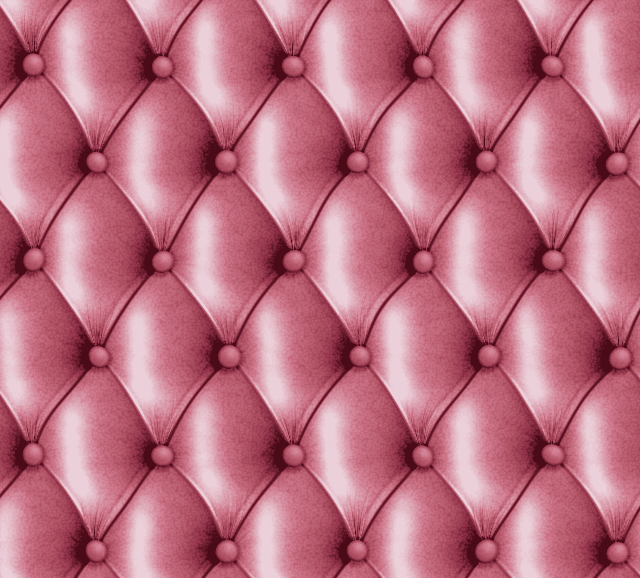
Write a Shadertoy shader that draws this texture.

```glsl
// Deep-buttoned pink leather: staggered buttons joined by curved seams.
// Each strip between two button rows is folded onto its upper buttons, giving
// panel coordinates; a scalar tone (sheen, folds, shadow) then indexes a ramp.

const float HALF_W = 0.1016;              // half the button spacing, canvas widths
const float ROW_H = 0.1520;               // distance between button rows
const vec2 FIRST_BUTTON = vec2(0.1530, 0.0400);
const float BUTTON_R = 0.176;             // in units of HALF_W
const float SEAM_BULGE = 0.105;
const float SEAM_WIDTH = 0.024;
const float SLACK = 0.0022;               // irregular placement of the buttons
const float GRAIN_CELLS = 235.0;
const float GRAIN_DEPTH = 0.15;
const float PLEAT_DEPTH = 0.30;
const float ASPECT = ROW_H / HALF_W;
const float PI = 3.14159;
const vec3 RAMP[6] = vec3[6](
    vec3(0.29, 0.04, 0.09), vec3(0.56, 0.19, 0.28), vec3(0.69, 0.32, 0.39),
    vec3(0.80, 0.45, 0.53), vec3(0.86, 0.62, 0.68), vec3(0.92, 0.81, 0.85));

vec2 hash2(vec2 p) {
    vec3 q = fract(p.xyx * vec3(0.1031, 0.1030, 0.0973));
    q += dot(q, q.yzx + 33.33);
    return fract((q.xx + q.yz) * q.zy);
}

// Distance to the nearest scattered point: pebbled leather grain
float cellular(vec2 p) {
    vec2 cell = floor(p), f = fract(p);
    float nearest = 2.0;
    for (int y = -1; y <= 1; y++)
    for (int x = -1; x <= 1; x++) {
        vec2 o = vec2(x, y);
        vec2 d = o + hash2(cell + o) - f;
        nearest = min(nearest, dot(d, d));
    }
    return sqrt(nearest);
}

float blob(vec2 d, float tightness) { return exp(-dot(d, d) * tightness); }

vec3 leatherColor(float tone) {
    vec3 c = RAMP[0];
    for (int i = 0; i < 5; i++)
        c = mix(c, RAMP[i + 1], clamp(tone * 5.0 - float(i), 0.0, 1.0));
    return c;
}

// Dark and pale strands of random length fanning out by angle
float pleats(float angle, float reach, vec2 id) {
    float sum = 0.0;
    for (int i = 0; i < 3; i++) {
        float k = float(i);
        float a = (angle + 0.06 * sin(4.0 * reach + id.x + k)) * (11.0 + 7.0 * k) + 40.0 + 0.37 * k;
        vec2 rnd = hash2(vec2(floor(a), 3.0 * k) + id * 7.0 + 90.0);
        float ridge = sin(PI * fract(a));
        float extent = 0.45 + 0.75 * rnd.x;
        sum += (rnd.y - 0.6) * ridge * ridge * (1.0 - smoothstep(0.35 * extent, extent, reach));
    }
    return sum;
}

// Tone of one padded panel; its buttons sit at (+-1, 0) and (0, +-1)
float panelTone(vec2 q, vec2 id) {
    vec2 rnd = hash2(id + 47.0);
    float low = smoothstep(0.05, 0.65, -q.y);
    float ridge = -0.40 + 0.22 * low + 0.10 * (rnd.x - 0.5);
    float side = (q.x - ridge) / (q.x < ridge ? 0.24 : 0.31);
    float sheen = exp(-side * side) * (1.0 - smoothstep(0.3, 0.9, q.y))
                * (1.0 - smoothstep(0.25, 0.72, -q.y));
    float tone = 0.49 + 0.07 * (rnd.y - 0.5) + 0.53 * sheen
               + 0.20 * low - 0.19 * smoothstep(0.05, 0.9, q.x);

    // Hollows around the buttons, deepest on the side away from the light
    vec2 below = vec2(q.x, (q.y + 1.0) * ASPECT);
    tone -= 0.42 * blob(vec2(q.x - 1.0, q.y * ASPECT), 5.0);
    tone -= 0.15 * blob(vec2(q.x + 1.0, q.y * ASPECT), 9.0);
    tone -= 0.52 * blob(below, 4.2);

    float angle = atan(below.x, below.y + 0.001);
    return tone + PLEAT_DEPTH * pleats(angle, length(below), id);
}

void mainImage(out vec4 fragColor, in vec2 fragCoord) {
    vec2 p = fragCoord / iResolution.x;
    float px = 1.0 / (iResolution.x * HALF_W);
    vec2 w = p + SLACK * (sin(p.yx * vec2(31.0, 27.0) + vec2(0.5, 2.0))
                        + 0.6 * sin(p * 43.0 + p.yx * 19.0));

    // Fold the strip onto its upper button
    vec2 g = (w - FIRST_BUTTON) / vec2(HALF_W, ROW_H);
    float row = floor(g.y), t = 1.0 - fract(g.y);
    float odd = mod(row + 1.0, 2.0);
    float col = 2.0 * floor((g.x - odd) * 0.5 + 0.5) + odd;
    float x = g.x - col, dir = x < 0.0 ? -1.0 : 1.0;

    // Signed distance to the seam: negative in the panel hanging below
    float slope = (1.0 + SEAM_BULGE * PI * cos(PI * t)) / ASPECT;
    float seam = (abs(x) - t - SEAM_BULGE * sin(PI * t)) / sqrt(1.0 + slope * slope);
    bool lower = seam < 0.0;
    vec2 q = lower ? vec2(x, 1.0 - t) : vec2(x - dir, -t);
    vec2 id = lower ? vec2(col, row) : vec2(col + dir, row + 1.0);
    float tone = panelTone(q, id);

    // Leather grain, flattened where the sheen is strong, and soft mottling
    float grain = cellular(p * GRAIN_CELLS) - 0.42;
    float creasing = cellular(p * GRAIN_CELLS * 0.4 + 0.6 * sin(p.yx * 170.0)) - 0.42;
    tone -= (GRAIN_DEPTH * grain + 0.06 * creasing) * (1.0 - 0.65 * smoothstep(0.6, 1.0, tone));
    tone += 0.025 * sin(p.x * 71.0 + 3.0 * sin(p.y * 53.0)) * sin(p.y * 83.0 + p.x * 37.0);

    // Seam: tucked edge, pale flap on the left run, bright rim on the right run
    float span = sin(PI * t);
    if (lower) tone -= 0.10 * smoothstep(-0.2, 0.0, seam) * span;
    float flap = smoothstep(0.02, 0.05, seam) * (1.0 - smoothstep(0.09, 0.14, seam));
    float flapEdge = exp(-pow(abs(seam - 0.145) / 0.025, 2.0));
    float rim = exp(-pow(abs(seam - 0.045) / 0.024, 2.0));
    tone += span * (dir < 0.0 ? 0.12 * flap - 0.10 * flapEdge : 0.26 * rim);
    float crease = 1.0 - smoothstep(0.2 * SEAM_WIDTH, SEAM_WIDTH + px, abs(seam));
    tone = mix(tone, dir < 0.0 ? 0.03 : 0.17, (dir < 0.0 ? 0.95 : 0.72) * crease);

    // Nearest button: short radial wrinkles and contact shadow around it
    vec2 fromUpper = vec2(x, -t * ASPECT), fromLower = vec2(x - dir, (1.0 - t) * ASPECT);
    vec2 b = length(fromUpper) < length(fromLower) ? fromUpper : fromLower;
    float r = length(b), around = atan(b.y, b.x);
    tone += 0.04 * sin(around * 19.0 + 4.0 * sin(around * 3.0 + col)) * exp(-r * r * 7.0);
    tone -= 0.28 * (1.0 - smoothstep(BUTTON_R, BUTTON_R * 1.6, length(b + vec2(0.03, 0.02))));

    // Domed button with a small glint
    vec2 n = b / BUTTON_R;
    float dome = 0.45 + 0.10 * n.x + 0.13 * n.y + 0.18 * blob(n - vec2(0.15, 0.3), 5.0)
               - 0.28 * smoothstep(0.65, 1.0, length(n)) - 0.08 * grain;
    tone = mix(dome, tone, smoothstep(BUTTON_R - px, BUTTON_R + px, r));

    fragColor = vec4(leatherColor(clamp(tone, 0.0, 1.0)), 1.0);
}
```
